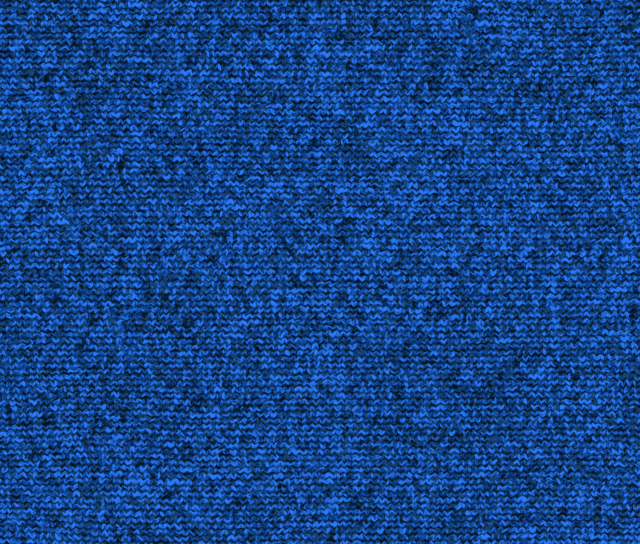
A WebGL 1 fragment shader for this texture:

```glsl
precision highp float;
// Blue melange jersey knit: rows of small flat V stitches, each made of two slanted legs.
// Every leg gets a random tone, streaked with fibres and shaded round; a colour ramp
// turns the summed tone into navy, mid and bright blue yarn, with some greyish flecks.
uniform vec2 u_resolution;

float hash(vec2 p) {
  vec3 a = fract(vec3(p.xyx) * 0.1031);
  a += dot(a, a.yzx + 33.33);
  return fract((a.x + a.y) * a.z);
}

float noise(vec2 p) {
  vec2 i = floor(p), f = fract(p);
  f = f * f * (3.0 - 2.0 * f);
  return mix(mix(hash(i), hash(i + vec2(1.0, 0.0)), f.x),
             mix(hash(i + vec2(0.0, 1.0)), hash(i + 1.0), f.x), f.y);
}

// Dark gaps through to the brightest yarn, tone 0 to 1
vec3 yarnRamp(float tone) {
  vec3 c = mix(vec3(0.02, 0.07, 0.12), vec3(0.04, 0.14, 0.25), smoothstep(-0.20, 0.10, tone));
  c = mix(c, vec3(0.03, 0.17, 0.37), smoothstep(0.10, 0.29, tone));
  c = mix(c, vec3(0.06, 0.25, 0.53), smoothstep(0.29, 0.48, tone));
  c = mix(c, vec3(0.07, 0.30, 0.65), smoothstep(0.48, 0.68, tone));
  c = mix(c, vec3(0.13, 0.40, 0.82), smoothstep(0.68, 0.87, tone));
  return mix(c, vec3(0.17, 0.48, 0.98), smoothstep(0.88, 1.15, tone));
}

vec3 knit(vec2 p) {
  // Stitch grid, gently bent and with uneven stitches
  vec2 q = p * vec2(78.0, 88.0) + 20.0;
  q.y += 0.8 * noise(p * 5.0) + 0.30 * noise(q * 0.6 + 7.0);
  q.x += 1.0 * noise(p * 4.0 + 31.0) + 0.7 * noise(q * vec2(0.5, 0.9) + 50.0);

  // Legs rise gently away from the middle of each stitch
  float side = abs(fract(q.x) - 0.5) * 2.0;
  float v = q.y - 0.40 * side;
  vec2 leg = vec2(floor(q.x * 2.0), floor(v));
  float across = fract(v);

  // Rounded leg with shaded ends
  float tone = 0.56 + 0.68 * (sin(3.14159 * across) - 0.64);
  tone -= 0.14 * (1.0 - smoothstep(0.0, 0.35, min(side, 1.0 - side))) - 0.05;

  // Yarn tones: single legs, short runs along a row, fine fibres, faint clouds
  tone += 0.58 * (hash(leg + 3.0) - 0.5);
  tone += 0.24 * (noise(vec2(q.x * 0.9, leg.y * 7.0)) - 0.5);
  tone += 0.75 * (noise(vec2(q.x * 2.6, v * 4.2) + 90.0) - 0.5);
  tone += 0.09 * (noise(p * 7.0 + 11.0) - 0.5) + 0.06 * (noise(p * 19.0) - 0.5);

  // Small dark holes between the loops
  tone -= 0.35 * smoothstep(0.68, 0.88, noise(q * vec2(1.5, 1.9) + 210.0));

  // Greyish flecks among the darker and middle tones
  float fleck = smoothstep(0.56, 0.70, noise(vec2(q.x * 1.8, v * 2.2) + 140.0));
  fleck *= smoothstep(0.08, 0.28, tone) * (1.0 - smoothstep(0.60, 0.80, tone));
  return mix(yarnRamp(tone), vec3(0.09, 0.25, 0.42), 0.9 * fleck);
}

void main() {
  // Four samples per pixel smooth the leg edges
  vec3 sum = vec3(0.0);
  for (int j = 0; j < 2; j++) {
    for (int i = 0; i < 2; i++) {
      vec2 offset = (vec2(float(i), float(j)) - 0.5) * 0.5;
      sum += knit((gl_FragCoord.xy + offset) / u_resolution.y);
    }
  }
  gl_FragColor = vec4(sum * 0.25, 1.0);
}
```
